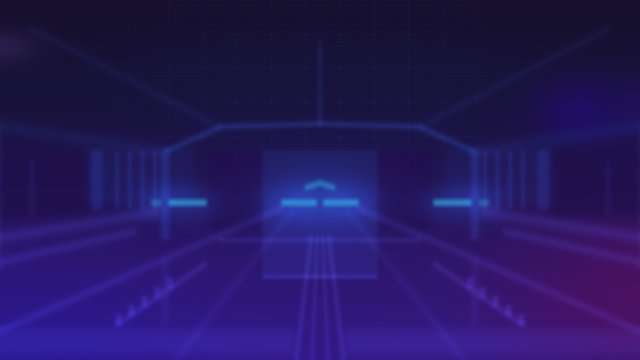
Give the GLSL for this background, as a Shadertoy shader.

```glsl
// Dim violet hangar hall with mirrored cyan light strips and a glossy floor.

const vec3 CEILING = vec3(0.086, 0.060, 0.175);
const vec3 UPPER   = vec3(0.092, 0.072, 0.225);
const vec3 HORIZON = vec3(0.120, 0.075, 0.310);
const vec3 FLOOR   = vec3(0.175, 0.085, 0.420);
const vec3 NEAR    = vec3(0.195, 0.100, 0.520);
const vec3 BLUE    = vec3(0.080, 0.240, 0.520);
const vec3 CYAN    = vec3(0.170, 0.620, 0.830);
const vec3 LILAC   = vec3(0.180, 0.200, 0.480);

float segmentDist(vec2 p, vec2 a, vec2 b) {
    vec2 d = b - a;
    return length(p - a - d * clamp(dot(p - a, d) / dot(d, d), 0.0, 1.0));
}

float softLine(vec2 p, vec2 a, vec2 b, float width) {
    float d = segmentDist(p, a, b) / width;
    return exp(-d * d);
}

float softBox(vec2 p, vec2 center, vec2 halfSize, float blur) {
    vec2 d = abs(p - center) - halfSize;
    vec2 m = 1.0 - smoothstep(vec2(-blur), vec2(blur), d);
    return m.x * m.y;
}

float blob(vec2 p, vec2 center, vec2 radius) {
    vec2 d = (p - center) / radius;
    return exp(-dot(d, d));
}

// Thin repeated lines, returned separately for each axis
vec2 gridLines(vec2 p, float cell, float width) {
    vec2 d = abs(fract(p / cell + 0.5) - 0.5) * cell;
    return exp(-d * d / (width * width));
}

vec3 backdrop(vec2 p) {
    vec3 c = mix(NEAR, FLOOR, smoothstep(0.0, 0.30, p.y));
    c = mix(c, HORIZON, smoothstep(0.22, 0.50, p.y));
    c = mix(c, UPPER, smoothstep(0.48, 0.75, p.y));
    c = mix(c, CEILING, smoothstep(0.72, 1.0, p.y));
    c = mix(c, vec3(0.16, 0.09, 0.57), 0.8 * blob(p, vec2(-0.85, 0.0), vec2(0.55, 0.25)));
    c = mix(c, vec3(0.31, 0.06, 0.36), 0.85 * blob(p, vec2(0.92, 0.17), vec2(0.40, 0.22)));
    c = mix(c, vec3(0.13, 0.05, 0.44), 0.75 * blob(p, vec2(0.72, 0.69), vec2(0.13, 0.09)));
    c = mix(c, vec3(0.14, 0.06, 0.42), 0.6 * blob(p, vec2(0.90, 0.70), vec2(0.10, 0.08)));
    c += vec3(0.07, 0.05, 0.09) * blob(p, vec2(-0.88, 0.87), vec2(0.09, 0.045));
    return c;
}

// Walls, doors and columns; q is mirrored about the center
vec3 architecture(vec3 c, vec2 q) {
    c = mix(c, vec3(0.125, 0.055, 0.29), 0.6 * softBox(q, vec2(0.78, 0.49), vec2(0.14, 0.09), 0.025));
    c = mix(c, vec3(0.130, 0.050, 0.30), 0.7 * softBox(q, vec2(0.235, 0.47), vec2(0.073, 0.11), 0.02));
    c += BLUE * 0.14 * softBox(q, vec2(0.0, 0.405), vec2(0.16, 0.18), 0.008);
    c += BLUE * 0.10 * softBox(q, vec2(0.50, 0.51), vec2(0.15, 0.075), 0.02);
    c += BLUE * 0.24 * softBox(q, vec2(0.43, 0.46), vec2(0.011, 0.125), 0.012);
    c += BLUE * 0.20 * softBox(q, vec2(0.62, 0.50), vec2(0.016, 0.085), 0.012);
    for (int i = 0; i < 4; i++) {
        float x = 0.458 + 0.035 * float(i);
        c += BLUE * 0.20 * softBox(q, vec2(x, 0.50), vec2(0.005, 0.08), 0.009);
    }
    c += BLUE * 0.12 * softBox(q, vec2(0.80, 0.48), vec2(0.006, 0.08), 0.012);
    c += BLUE * 0.13 * softBox(q, vec2(0.89, 0.45), vec2(0.006, 0.20), 0.012);

    // Ceiling arch and beams
    float arch = max(softLine(q, vec2(0.0, 0.656), vec2(0.275, 0.648), 0.010),
                     softLine(q, vec2(0.275, 0.648), vec2(0.42, 0.583), 0.010));
    c += BLUE * 0.30 * arch;
    c += BLUE * 0.10 * softLine(q, vec2(0.28, 0.648), vec2(0.80, 0.92), 0.012);
    c += BLUE * 0.12 * softLine(q, vec2(0.44, 0.58), vec2(0.89, 0.65), 0.02);
    c += BLUE * 0.16 * softLine(q, vec2(0.0, 0.66), vec2(0.0, 0.88), 0.008);
    return c;
}

// Perspective seams and faint reflections
vec3 floorLines(vec3 c, vec2 q) {
    c += LILAC * 0.24 * softLine(q, vec2(0.46, 0.41), vec2(0.92, 0.335), 0.018);
    c += LILAC * 0.22 * softLine(q, vec2(0.52, 0.355), vec2(0.92, 0.265), 0.014);
    c += LILAC * 0.20 * softLine(q, vec2(0.11, 0.42), vec2(0.89, 0.08), 0.012);
    c += LILAC * 0.10 * softLine(q, vec2(0.08, 0.41), vec2(0.40, 0.0), 0.012);
    c += LILAC * 0.18 * softLine(q, vec2(0.0, 0.333), vec2(0.275, 0.333), 0.008);
    c += LILAC * 0.18 * softLine(q, vec2(0.0, 0.231), vec2(0.15, 0.231), 0.008);
    c += LILAC * 0.20 * softLine(q, vec2(0.025, 0.34), vec2(0.065, 0.0), 0.008);
    c += LILAC * 0.16 * softLine(q, vec2(0.008, 0.34), vec2(0.022, 0.0), 0.007);
    c += LILAC * 0.16 * softBox(q, vec2(0.50, 0.05), vec2(0.43, 0.035), 0.025);
    c += LILAC * 0.22 * softLine(q, vec2(0.32, 0.265), vec2(0.56, 0.10), 0.010);
    for (int i = 0; i < 5; i++) {
        vec2 foot = vec2(0.56 - 0.036 * float(i), 0.105 + 0.025 * float(i));
        c += LILAC * 0.28 * softLine(q, foot, foot + vec2(0.0, 0.015), 0.010);
    }
    c += LILAC * 0.12 * softBox(q, vec2(0.43, 0.19), vec2(0.010, 0.09), 0.012);
    return c;
}

vec3 lamp(vec3 c, vec2 q, vec2 center, float halfWidth, float power) {
    c += BLUE * 0.40 * power * blob(q, center, vec2(halfWidth + 0.045, 0.050));
    return mix(c, CYAN, 0.9 * power * softBox(q, center, vec2(halfWidth, 0.009), 0.009));
}

void mainImage(out vec4 fragColor, in vec2 fragCoord) {
    vec2 p = (fragCoord - vec2(0.5 * iResolution.x, 0.0)) / iResolution.y;
    vec2 q = vec2(abs(p.x), p.y);
    vec3 c = floorLines(architecture(backdrop(p), q), q);

    // Fine overlay grid with brighter crossings
    float overlay = smoothstep(0.42, 0.65, p.y) * (1.0 - smoothstep(0.25, 0.65, q.x));
    vec2 fine = gridLines(p, 0.0095, 0.002);
    vec2 coarse = gridLines(p - vec2(0.0556, 0.620), 0.095, 0.002);
    c += BLUE * overlay * (0.03 * (fine.x + fine.y) + 0.05 * (coarse.x + coarse.y) + 0.15 * coarse.x * coarse.y);

    // Light strips and the small chevron above them
    c += BLUE * 0.32 * blob(q, vec2(0.0, 0.435), vec2(0.17, 0.10));
    c = lamp(c, q, vec2(0.058, 0.437), 0.049, 0.85);
    c = lamp(c, q, vec2(0.368, 0.437), 0.053, 0.80);
    c = lamp(c, q, vec2(0.455, 0.437), 0.014, 0.45);
    c = mix(c, CYAN, 0.55 * softLine(q, vec2(0.0, 0.492), vec2(0.034, 0.480), 0.010));
    fragColor = vec4(c, 1.0);
}
```
